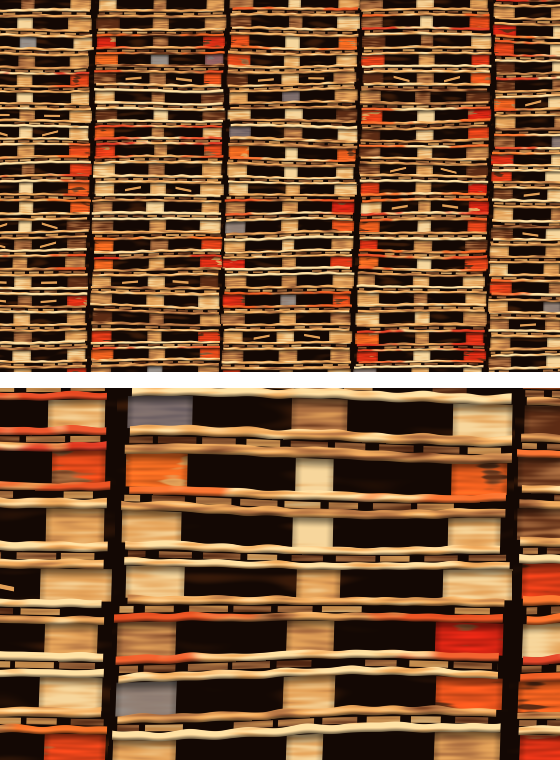
Top, the full canvas; bottom, a detail of the centre.
Write a Shadertoy shader that draws this pattern.

```glsl
float hash(vec2 p) {
    vec3 q = fract(p.xyx * 0.1031);
    q += dot(q, q.yzx + 33.33);
    return fract((q.x + q.y) * q.z);
}

vec2 gradient(vec2 cell) {
    float a = 6.2832 * hash(cell);
    return vec2(cos(a), sin(a));
}

float noise(vec2 p) {
    vec2 i = floor(p), f = fract(p), u = f * f * (3.0 - 2.0 * f), e = vec2(1, 0);
    float low = mix(dot(gradient(i), f), dot(gradient(i + e), f - e), u.x);
    float high = mix(dot(gradient(i + e.yx), f - e.yx), dot(gradient(i + 1.0), f - 1.0), u.x);
    return mix(low, high, u.y);
}

float band(float v, float lo, float hi, float soft) {
    return smoothstep(-soft, soft, v - lo) * smoothstep(-soft, soft, hi - v);
}

// Timber from weathered brown to fresh cream
vec3 wood(float tone) {
    vec3 c = mix(vec3(0.36, 0.17, 0.08), vec3(0.67, 0.43, 0.25), smoothstep(0.0, 0.3, tone));
    c = mix(c, vec3(0.90, 0.64, 0.35), smoothstep(0.25, 0.55, tone));
    return mix(c, vec3(0.97, 0.84, 0.61), smoothstep(0.5, 0.85, tone));
}

vec3 paint(float tone) {
    return mix(vec3(0.82, 0.13, 0.07), vec3(0.95, 0.42, 0.13), tone);
}

void mainImage(out vec4 fragColor, in vec2 fragCoord) {
    vec2 p = fragCoord / iResolution.y;
    vec2 soft = 0.6 / (iResolution.y * vec2(0.357, 0.0496));

    // Leaning stacks, then sagging pallets within each stack
    float across = p.x / 0.357 + 0.318 - 0.05 * (p.y - 0.4) + 0.02 * noise(vec2(3.7, p.y * 3.0));
    float stack = floor(across);
    float up = p.y / 0.0496 + 0.51 + 0.35 * step(3.5, stack)
             + 0.25 * noise(vec2(p.x * 3.0, p.y * 7.0) + stack * 9.3);
    vec2 id = vec2(stack, floor(up) + 40.0);
    float x = fract(across) - 0.5 + 0.026 * (hash(id + 5.0) - 0.5);
    float y = fract(up);

    float grain = noise(vec2(p.x * 22.0, p.y * 280.0) + id * 3.1);
    float blotch = noise(p * vec2(32.0, 60.0) + id * 1.7);
    float chip = 0.05 * noise(vec2(p.x * 38.0, id.y * 5.3 + stack));
    float age = hash(id + 11.0);
    float painted = step(0.70 - 0.24 * step(2.5, stack) * step(stack, 3.5), hash(id + 23.0));

    // Dim hollow with a glimpse of far timber
    vec3 col = vec3(0.075, 0.032, 0.015);
    float glimpse = smoothstep(0.1, 0.5, noise(vec2(p.x * 14.0, up * 3.0) + id * 2.3));
    col = mix(col, vec3(0.32, 0.15, 0.05), glimpse * band(y, 0.18, 0.62, 0.1) * 0.6);

    // Loose splinters in a few openings
    float splinter = abs(y - 0.4 - 5.0 * (hash(id + 31.0) - 0.5) * (abs(x) - 0.2));
    col = mix(col, wood(0.5), step(0.86, hash(id + 37.0)) * band(abs(x), 0.13, 0.25, soft.x)
              * (1.0 - smoothstep(0.03, 0.03 + 2.0 * soft.y, splinter)));

    // Three spacer blocks
    for (int i = -1; i <= 1; i++) {
        float side = float(i);
        vec2 seed = id + vec2(side * 13.0 + 50.0, 71.0);
        float isEnd = abs(side);
        float halfWide = mix(0.058, 0.078, isEnd) + 0.025 * (hash(seed) - 0.5);
        float center = side * 0.405 + 0.025 * (hash(seed + 3.0) - 0.5) * (1.0 - isEnd);
        float mask = band(x, center - halfWide, center + halfWide, soft.x) * band(y, 0.13, 0.71, soft.y);
        float tone = mix(0.36, 0.52, 1.0 - isEnd) + 0.75 * (hash(seed + 7.0) - 0.5);
        vec3 face = wood(tone + 0.25 * grain + 0.2 * blotch);
        float coat = max(painted * step(0.12, hash(seed + 9.0)), step(0.87, hash(seed + 15.0))) * isEnd;
        face = mix(face, paint(hash(seed + 19.0)) * (1.0 + 0.3 * grain),
                   coat * smoothstep(-0.42, -0.2, blotch + 0.4 * grain));
        face = mix(face, vec3(0.43, 0.44, 0.50), 0.7 * step(0.96, hash(seed + 27.0)));
        face *= 1.0 - 0.5 * smoothstep(0.5, 0.72, y + 0.1 * chip);
        face *= 0.8 + 0.2 * smoothstep(0.0, 0.02, halfWide - abs(x - center));
        col = mix(col, face, mask);
    }

    // Sawn ends of the deck planks, with dark slots between
    float slot = (x + 0.5) * 9.0 + 0.3 * hash(id + 43.0);
    vec2 plank = vec2(floor(slot), id.y * 7.0 + stack);
    float ends = band(fract(slot), 0.06, 0.70 + 0.26 * hash(plank), soft.x * 9.0);
    vec3 endColor = wood(0.05 + 0.55 * hash(plank + 29.0) + 0.3 * grain) * 0.85;
    col = mix(col, endColor, ends * band(y, 0.87, 0.985, soft.y)
              * band(x, -0.475, 0.475, soft.x) * step(0.15, hash(plank + 3.0)));

    // Bottom and upper boards, lit above and shaded beneath
    for (int i = 0; i < 2; i++) {
        float level = float(i);
        vec2 seed = id + vec2(90.0, 17.0 * level);
        float lo = 0.7 * level + 0.01 + chip * 0.8;
        float hi = lo + 0.155 + 0.03 * (hash(seed) - 0.5) + 0.5 * chip;
        float tone = 0.38 + 0.55 * hash(seed + 5.0) - 0.2 * step(0.8, age);
        vec3 board = wood(tone + 0.4 * grain + 0.3 * blotch);
        float coat = painted * smoothstep(0.2, 0.4, abs(x) + 0.3 * blotch + 0.15 * hash(seed + 8.0));
        board = mix(board, paint(hash(seed + 12.0)), 0.85 * coat * step(0.3, hash(seed + 14.0)));
        board *= mix(0.5, 1.06, smoothstep(0.0, 0.5, (y - lo) / (hi - lo)));
        float reach = 0.488 - 0.018 * hash(seed + 21.0);
        col = mix(col, board, band(y, lo, hi, soft.y) * band(x, -reach, reach, soft.x));
    }

    fragColor = vec4(clamp(col, 0.0, 1.0), 1.0);
}
```
